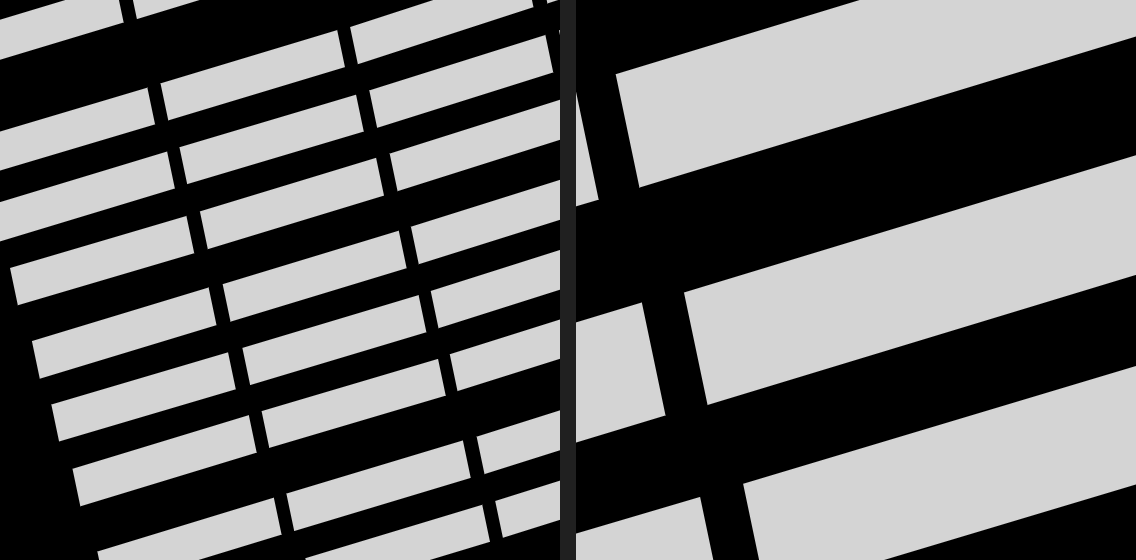
Left: the whole. Right: its middle third, enlarged.
Give the GLSL for this pattern, as a Shadertoy shader.

```glsl
// Tilted rows of pale bars on black, laid in columns and gathered in groups of three rows.
// Each bar is a slightly sheared box distance in a rotated frame, and a hash
// varies its position, size and tilt a little.

const vec3 BACKGROUND = vec3(0.0);
const vec3 BAR_COLOR = vec3(0.83);

const float ANGLE = 0.2915;                 // rise of the rows, radians
const vec2 BAR_SIZE = vec2(0.329, 0.0677);
const float COLUMN_PITCH = 0.3535;
const float FIRST_COLUMN = 0.0423;          // centre of the leftmost column
const float ROW_PITCH = 0.1195;
const int ROWS_PER_GROUP = 3;
const int FIRST_ROW = 2;
const int LAST_ROW = 10;
const int COLUMNS = 4;
const vec4 GROUP_TOP = vec4(-0.2044, 0.2253, 0.5990, 0.9922);

const float END_SLANT = 0.085;              // shear of the bar ends
const float COLUMN_DRIFT = 0.006;           // sideways drift down a column
const float DRIFT_PIVOT = 0.625;
const float BEND = 0.018;                   // extra rise towards the right
const float BEND_START = 0.586;

const vec2 POSITION_JITTER = vec2(0.003, 0.002);
const vec2 SIZE_JITTER = vec2(0.002, 0.002);
const float TILT_JITTER = 0.010;

vec4 hash42(vec2 p) {
    vec4 q = fract(p.xyxy * vec4(0.1031, 0.1030, 0.0973, 0.1099));
    q += dot(q, q.wzxy + 33.33);
    return fract((q.xxyz + q.yzzw) * q.zywx);
}

// x runs along the rows, y runs down across them
vec2 toRowFrame(vec2 uv) {
    float c = cos(ANGLE), s = sin(ANGLE);
    float down = 1.0 - uv.y;
    vec2 p = vec2(uv.x * c - down * s, uv.x * s + down * c);
    p.y += BEND * max(p.x - BEND_START, 0.0);
    return p;
}

float barDistance(vec2 p, int column, int row) {
    int group = row / ROWS_PER_GROUP;
    int rowInGroup = row - group * ROWS_PER_GROUP;
    vec2 center = vec2(
        FIRST_COLUMN + float(column) * COLUMN_PITCH,
        GROUP_TOP[group] + float(rowInGroup) * ROW_PITCH + 0.5 * BAR_SIZE.y);
    center.x += COLUMN_DRIFT * (center.y - DRIFT_PIVOT);

    vec2 cell = vec2(float(column), float(row));
    vec4 vary = hash42(cell + 7.0) - 0.5;
    float tilt = TILT_JITTER * (hash42(cell + 31.0).x - 0.5);
    vec2 q = p - center - POSITION_JITTER * vary.xy;
    q += vec2(END_SLANT * q.y, -tilt * q.x);

    vec2 edge = abs(q) - 0.5 * (BAR_SIZE + SIZE_JITTER * vary.zw);
    return max(edge.x, edge.y);
}

void mainImage(out vec4 fragColor, in vec2 fragCoord) {
    float pixel = 1.0 / iResolution.y;
    vec2 p = toRowFrame(fragCoord * pixel);

    // Nearest bar
    float nearest = 1.0;
    for (int row = FIRST_ROW; row <= LAST_ROW; row++) {
        for (int column = 0; column < COLUMNS; column++) {
            nearest = min(nearest, barDistance(p, column, row));
        }
    }

    // Smoothed edge
    float coverage = clamp(0.5 - nearest / pixel, 0.0, 1.0);
    fragColor = vec4(mix(BACKGROUND, BAR_COLOR, coverage), 1.0);
}
```
